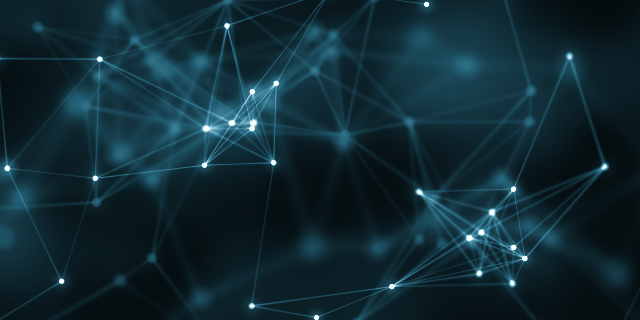
Reproduce this background procedurally as a Shadertoy shader.

```glsl
// A web of glowing nodes joined by fine lines over dark teal haze.
// Three layers of scattered nodes, from sharp to far out of focus, add up to
// one light value, which a teal-to-white ramp turns into colour.

const int   NODES       = 32;    // nodes per layer
const int   GRID_NODES  = 20;    // the first ones fill a jittered grid
const ivec2 GRID        = ivec2(7, 3);
const float LINK_CHANCE = 0.85;
const vec2  HUB_STRETCH = vec2(1.5, 0.9);
const float HAZE_BASE   = 0.11;
const float HAZE_NOISE  = 0.22;
const float HAZE_HUB    = 0.36;
const float HUB_SIZE    = 0.25;

const vec3 TEAL  = vec3(0.13, 0.36, 0.44);
const vec3 AQUA  = vec3(0.26, 0.54, 0.64);
const vec3 PALE  = vec3(0.60, 0.80, 0.87);
const vec3 WHITE = vec3(0.97, 1.00, 1.00);

// Crowded regions; the sharp layer uses only the first two
const int HUB_COUNT = 6;
const vec2 HUBS[HUB_COUNT] = vec2[](
    vec2(0.85, 0.67), vec2(1.60, 0.19), vec2(0.30, 0.78),
    vec2(1.43, 0.76), vec2(0.10, 0.20), vec2(0.52, 0.52));

struct Layer {
    uint  seed;
    int   hubs;
    float spread;             // scatter of nodes around a hub
    float maxLink;            // longest line, in canvas heights
    float minBlur, maxBlur;
    float lineGain;
    float dotRadius, dotGain;
};

const Layer SHARP = Layer(11u, 2, 0.22, 0.46, 0.0018, 0.006, 1.15, 0.006, 3.4);
const Layer SOFT  = Layer(23u, 6, 0.28, 0.48, 0.004,  0.013, 0.56, 0.010, 0.85);
const Layer FAR   = Layer(37u, 6, 0.32, 0.48, 0.012,  0.036, 0.31, 0.020, 0.34);

// Integer hash: three values in 0..1
vec3 hash3(uvec3 v) {
    v = v * 1664525u + 1013904223u;
    v.x += v.y * v.z; v.y += v.z * v.x; v.z += v.x * v.y;
    v ^= v >> 16u;
    v.x += v.y * v.z; v.y += v.z * v.x; v.z += v.x * v.y;
    return vec3(v >> 8u) / float(1u << 24u);
}

float valueNoise(vec2 p) {
    uvec2 c = uvec2(ivec2(floor(p)));
    vec2 f = fract(p);
    f = f * f * (3.0 - 2.0 * f);
    float a = hash3(uvec3(c, 5u)).x;
    float b = hash3(uvec3(c + uvec2(1u, 0u), 5u)).x;
    float d = hash3(uvec3(c + uvec2(0u, 1u), 5u)).x;
    float e = hash3(uvec3(c + uvec2(1u, 1u), 5u)).x;
    return mix(mix(a, b, f.x), mix(d, e, f.x), f.y);
}

float haze(vec2 p) {
    float n = 0.65 * valueNoise(p * 2.6) + 0.35 * valueNoise(p * 5.3 + 7.0);
    n = smoothstep(0.2, 0.8, n);
    float hubLight = 0.0;
    for (int i = 0; i < HUB_COUNT; i++) {
        vec2 d = (p - HUBS[i]) / HUB_SIZE;
        hubLight += exp(-dot(d, d));
    }
    return HAZE_BASE + HAZE_NOISE * n + HAZE_HUB * hubLight * (0.4 + 0.6 * n);
}

// Node position in xy, blur radius in z, index in w
vec4 makeNode(Layer layer, int i) {
    vec3 r = hash3(uvec3(uint(i), layer.seed, 1u));
    vec2 cell = vec2(i % GRID.x, i / GRID.x) + 0.9 * r.xy;
    vec2 pos = cell / vec2(GRID) * vec2(2.3, 1.2) - vec2(0.15, 0.1);
    if (i >= GRID_NODES) {
        vec3 s = hash3(uvec3(uint(i), layer.seed, 2u));
        pos = HUBS[i % layer.hubs] + (r.xy + s.xy - 1.0) * layer.spread * HUB_STRETCH;
    }
    return vec4(pos, mix(layer.minBlur, layer.maxBlur, r.z * r.z), float(i));
}

// Disc with a faint halo
float nodeLight(float d, float blur, Layer layer, float pixel) {
    float radius = layer.dotRadius + blur, edge = max(blur, 0.7 * pixel);
    float disc = 1.0 - smoothstep(radius - edge, radius + edge, d);
    float halo = 0.15 * exp(-d * d / (9.0 * radius * radius));
    return layer.dotGain * layer.minBlur / blur * (disc + halo);
}

// Line between two nodes, its focus changing along the way
float linkLight(vec2 p, vec4 a, vec4 b, Layer layer, float pixel) {
    vec2 ab = b.xy - a.xy, ap = p - a.xy;
    float len2 = dot(ab, ab);
    if (len2 > layer.maxLink * layer.maxLink) return 0.0;
    float t = clamp(dot(ap, ab) / len2, 0.0, 1.0);
    float width = max(mix(a.z, b.z, t), 0.6 * pixel);
    float x = length(ap - ab * t) / width;
    if (x > 3.0) return 0.0;
    vec3 r = hash3(uvec3(uint(a.w), uint(b.w), layer.seed));
    if (r.x > LINK_CHANCE) return 0.0;
    float mid = 2.0 * t - 1.0;
    return layer.lineGain * mix(0.3, 1.0, r.y) * mix(0.55, 1.0, mid * mid)
         * sqrt(layer.minBlur / width) * exp(-x * x);
}

float network(vec2 p, Layer layer, float pixel) {
    vec4 near[NODES];         // only nodes whose lines can reach p
    int count = 0;
    float light = 0.0, reach = layer.maxLink + 3.0 * layer.maxBlur;
    for (int i = 0; i < NODES; i++) {
        vec4 a = makeNode(layer, i);
        float d = distance(p, a.xy);
        if (d < reach) {
            light += nodeLight(d, a.z, layer, pixel);
            near[count++] = a;
        }
    }
    for (int i = 1; i < count; i++)
        for (int j = 0; j < i; j++)
            light += linkLight(p, near[i], near[j], layer, pixel);
    return light;
}

vec3 ramp(float v) {
    vec3 c = TEAL * min(v, 1.0);
    c = mix(c, AQUA, clamp((v - 1.0) / 0.6, 0.0, 1.0));
    c = mix(c, PALE, clamp((v - 1.6) / 0.8, 0.0, 1.0));
    return mix(c, WHITE, clamp(v - 2.4, 0.0, 1.0));
}

void mainImage(out vec4 fragColor, in vec2 fragCoord) {
    float pixel = 1.0 / iResolution.y;
    vec2 p = fragCoord * pixel;
    float blurred = network(p, SOFT, pixel) + network(p, FAR, pixel);
    float light = haze(p) + 1.0 - exp(-blurred) + network(p, SHARP, pixel);
    fragColor = vec4(ramp(light), 1.0);
}
```
